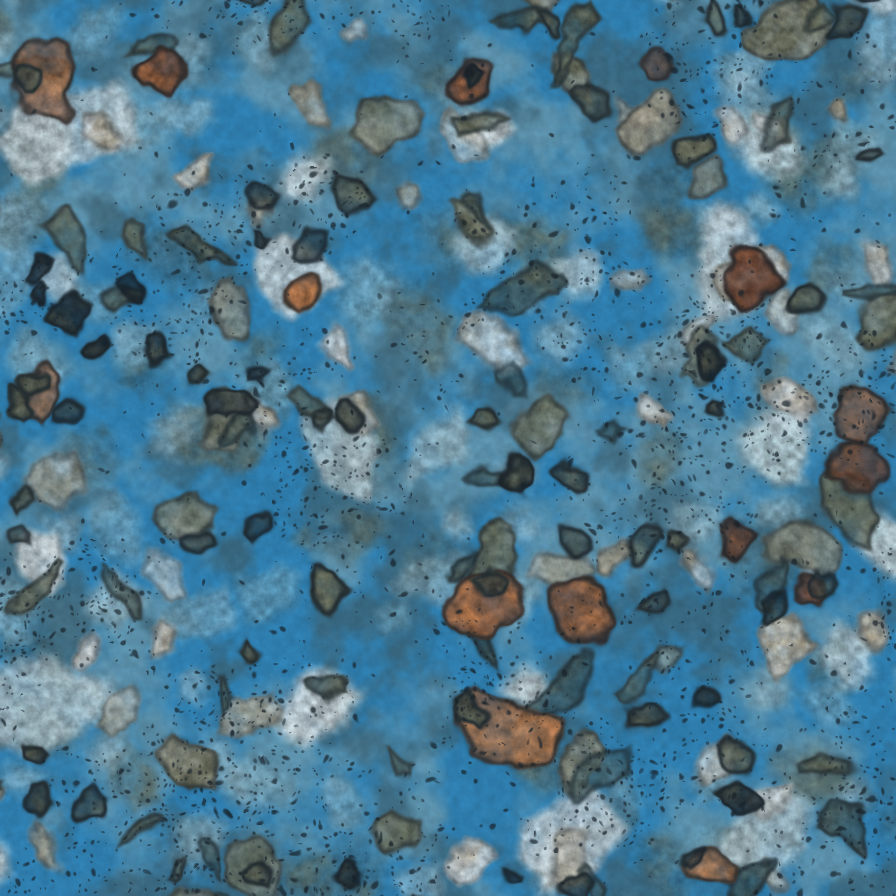
This texture is drawn by a WebGL 1 fragment shader. Its source:

```glsl
precision highp float;
// Thin section of mixed mineral grains scattered in blue resin.

uniform vec2 u_resolution;

const vec3 RESIN = vec3(0.18, 0.49, 0.68);
const vec3 HAZE = vec3(0.40, 0.58, 0.66);
const vec3 MURK = vec3(0.23, 0.38, 0.45);
const vec3 QUARTZ = vec3(0.78, 0.79, 0.79);
const vec3 MILKY = vec3(0.60, 0.69, 0.72);
const vec3 SAND = vec3(0.59, 0.56, 0.49);
const vec3 OLIVE = vec3(0.37, 0.39, 0.33);
const vec3 RUST = vec3(0.36, 0.22, 0.16);
const vec3 AMBER = vec3(0.64, 0.43, 0.28);
const vec3 SLATE = vec3(0.20, 0.29, 0.31);
const vec3 INK = vec3(0.09, 0.13, 0.16);

float hash(vec2 p) {
  return fract(sin(dot(p, vec2(127.1, 311.7))) * 43758.545);
}

float noise(vec2 p) {
  vec2 cell = floor(p);
  vec2 f = fract(p);
  f = f * f * (3.0 - 2.0 * f);
  float low = mix(hash(cell), hash(cell + vec2(1.0, 0.0)), f.x);
  float high = mix(hash(cell + vec2(0.0, 1.0)), hash(cell + 1.0), f.x);
  return mix(low, high, f.y);
}

float fbm(vec2 p) {
  float sum = 0.0;
  float weight = 0.53;
  for (int i = 0; i < 4; i++) {
    sum += weight * noise(p);
    p = mat2(0.8, 0.6, -0.6, 0.8) * p * 2.03 + 17.3;
    weight *= 0.5;
  }
  return sum;
}

float smoothMax(float a, float b, float k) {
  float h = max(k - abs(a - b), 0.0) / k;
  return max(a, b) + h * h * k * 0.25;
}

// Signed distance to an irregular, slightly rounded convex chip.
float chipDistance(vec2 q, float radius, float aspect, vec2 id) {
  float d = -10.0;
  for (int i = 0; i < 7; i++) {
    float k = float(i);
    float angle = (k + 0.7 * hash(id + k * 3.7)) * 6.28319 / 7.0;
    vec2 normal = vec2(cos(angle), sin(angle));
    float reach = radius * length(normal * vec2(aspect, 1.0));
    reach *= 0.72 + 0.4 * hash(id + k * 5.3 + 9.0);
    d = smoothMax(d, dot(q, normal) - reach, 0.25 * radius);
  }
  return d;
}

// shape: cells across, radius in cells, aspect, presence
// finish: edge softness, opacity, rim strength
vec3 paintGrains(vec3 base, vec2 p, vec4 shape, vec3 finish,
                 vec3 tintA, vec3 tintB, vec2 texture, float seed) {
  vec3 color = base;
  vec2 home = floor(p * shape.x);
  for (int y = -1; y <= 1; y++) {
    for (int x = -1; x <= 1; x++) {
      vec2 cell = home + vec2(float(x), float(y));
      vec2 id = cell + seed;
      if (hash(id) > shape.w) continue;
      vec2 jitter = vec2(hash(id + 11.3), hash(id + 23.9)) - 0.5;
      vec2 q = p - (cell + 0.5 + 0.75 * jitter) / shape.x;
      float turn = 6.28319 * hash(id + 31.7);
      q = mat2(cos(turn), -sin(turn), sin(turn), cos(turn)) * q;
      float radius = shape.y / shape.x * mix(0.55, 1.3, hash(id + 41.1));
      float aspect = shape.z * mix(0.75, 1.25, hash(id + 53.5));
      float d = chipDistance(q, radius, aspect, id);
      float soft = finish.x * mix(0.7, 1.5, hash(id + 61.9));
      float cover = 1.0 - smoothstep(-soft, soft, d);
      float blend = clamp(hash(id + 71.3) + 1.6 * (texture.x - 0.5), 0.0, 1.0);
      vec3 fill = mix(tintA, tintB, blend) * (0.66 + 0.68 * texture.y);
      float opacity = finish.y * mix(0.7, 1.0, hash(id + 83.7));
      opacity *= 0.72 + 0.56 * texture.x;
      color = mix(color, fill, cover * clamp(opacity, 0.0, 1.0));
      float rim = exp(-pow((d + 0.002) / 0.0035, 2.0));
      color = mix(color, INK, rim * finish.z * (0.5 + 0.6 * texture.x));
    }
  }
  return color;
}

// Tiny dark inclusions, gathered where density is high.
float specks(vec2 p, float cells, float density) {
  vec2 id = floor(p * cells);
  vec2 offset = 0.4 * (vec2(hash(id + 5.1), hash(id + 8.7)) - 0.5);
  float size = mix(0.10, 0.27, hash(id + 13.1));
  float dotMask = 1.0 - smoothstep(size - 0.1, size + 0.15, length(fract(p * cells) - 0.5 - offset));
  return dotMask * step(hash(id + 19.3), density);
}

void main() {
  vec2 p = gl_FragCoord.xy / min(u_resolution.x, u_resolution.y);
  vec2 wobble = vec2(noise(p * 38.0), noise(p * 38.0 + 57.0)) - 0.5;
  wobble += 0.5 * (vec2(noise(p * 95.0 + 7.0), noise(p * 95.0 + 91.0)) - 0.5);
  vec2 w = p + 0.011 * wobble;
  vec2 texture = vec2(fbm(p * 42.0 + 3.0), fbm(p * 120.0 + 29.0));

  // Resin with milky haze and murky depths
  vec3 color = mix(RESIN, HAZE, 0.8 * smoothstep(0.42, 0.72, fbm(p * 13.0)));
  color = mix(color, MURK, 0.75 * smoothstep(0.48, 0.72, fbm(p * 16.0 + 40.0)));
  color *= 0.9 + 0.2 * texture.y;

  // Sunken, out-of-focus grains
  color = paintGrains(color, w, vec4(9.0, 0.25, 1.6, 0.35), vec3(0.012, 0.7, 0.0), MURK, OLIVE, texture, 101.0);
  color = paintGrains(color, w, vec4(11.0, 0.25, 1.6, 0.50), vec3(0.010, 0.75, 0.06), MILKY, HAZE, texture, 211.0);
  color = paintGrains(color, w, vec4(6.5, 0.26, 1.35, 0.50), vec3(0.009, 1.0, 0.05), QUARTZ, MILKY, texture, 307.0);

  // Sharper grains near the surface
  color = paintGrains(color, w, vec4(12.0, 0.22, 1.7, 0.30), vec3(0.004, 0.9, 0.35), QUARTZ, SAND, texture, 401.0);
  color = paintGrains(color, w, vec4(8.5, 0.22, 1.8, 0.30), vec3(0.003, 0.95, 0.55), SAND, OLIVE, texture, 503.0);
  color = paintGrains(color, w, vec4(10.0, 0.10, 4.2, 0.36), vec3(0.003, 0.9, 0.6), SLATE, OLIVE, texture, 601.0);
  color = paintGrains(color, w, vec4(8.0, 0.25, 1.35, 0.20), vec3(0.002, 1.0, 0.8), RUST, AMBER, texture, 709.0);
  color = paintGrains(color, w, vec4(16.0, 0.23, 1.5, 0.20), vec3(0.002, 0.95, 0.85), INK, OLIVE, texture, 809.0);

  // Grit and dust
  float density = 0.32 * smoothstep(0.35, 0.75, fbm(p * 9.0 + 70.0));
  color = mix(color, INK, 0.7 * specks(w, 90.0, density));
  color = mix(color, INK, 0.5 * specks(w + 0.37, 150.0, density));
  gl_FragColor = vec4(color, 1.0);
}
```
